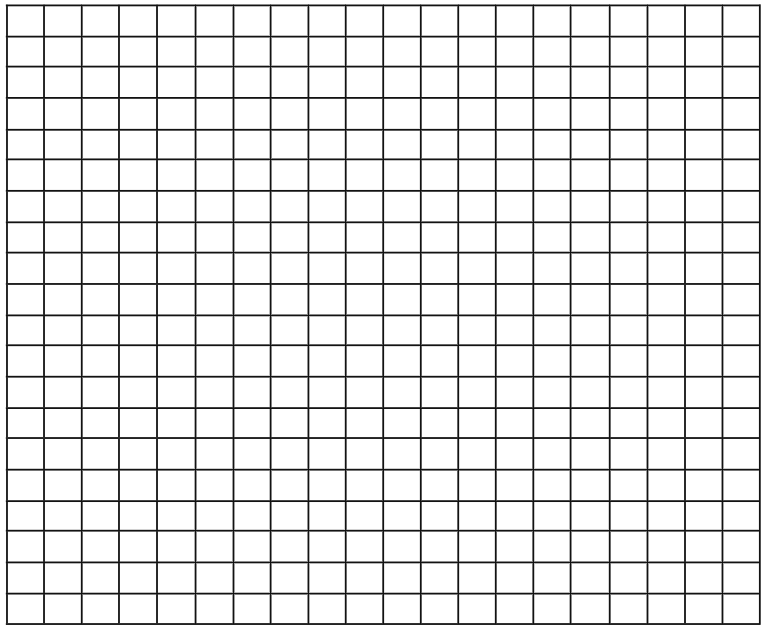
Write a WebGL 1 fragment shader that draws this pattern.

```glsl
precision highp float;

uniform vec2 u_resolution;

const vec2 LATTICE = vec2(512.0, 422.0);  // drawing units across the canvas
const vec2 FIRST_LINE = vec2(4.6, 3.33);
const vec2 PITCH = vec2(25.09, 20.67);
const float CELLS = 20.0;
const float HALF_WIDTH = 0.6;
const float WOBBLE = 0.36;
const vec3 PAPER = vec3(1.0);
const vec3 INK = vec3(0.07);

float hash(float n) {
  return fract(sin(n * 127.1 + 11.7) * 43758.5453);
}

// Rule positions settle on whole lattice steps, so cell sizes vary slightly
float rulePosition(float index, float first, float pitch) {
  return floor(first + pitch * index) + 0.5;
}

// Share of a pixel lying between two edges
float spanCoverage(float x, float low, float high, float pixel) {
  float center = 0.5 * (low + high);
  float halfSpan = 0.5 * (high - low);
  float inside = (halfSpan - abs(x - center)) / pixel + 0.5;
  return clamp(inside, 0.0, min(1.0, 2.0 * halfSpan / pixel));
}

// Nearest rule of one family, nudged a little so its fringe is uneven
float ruleCoverage(float x, float first, float pitch, float pixel, float seed) {
  float index = clamp(floor((x - first) / pitch + 0.5), 0.0, CELLS);
  float nudge = (hash(index + seed) - 0.5) * WOBBLE;
  float center = rulePosition(index, first, pitch) + nudge;
  return spanCoverage(x, center - HALF_WIDTH, center + HALF_WIDTH, pixel);
}

// Limits the rules to the extent of the outer frame
float frameCoverage(float x, float first, float pitch, float pixel) {
  float low = rulePosition(0.0, first, pitch) - HALF_WIDTH;
  float high = rulePosition(CELLS, first, pitch) + HALF_WIDTH;
  return spanCoverage(x, low, high, pixel);
}

void main() {
  vec2 pixel = LATTICE / u_resolution;
  vec2 p = gl_FragCoord.xy * pixel;
  p.y = LATTICE.y - p.y;  // rows run from the top

  float columns = ruleCoverage(p.x, FIRST_LINE.x, PITCH.x, pixel.x, 3.0)
                * frameCoverage(p.y, FIRST_LINE.y, PITCH.y, pixel.y);
  float rows = ruleCoverage(p.y, FIRST_LINE.y, PITCH.y, pixel.y, 57.0)
             * frameCoverage(p.x, FIRST_LINE.x, PITCH.x, pixel.x);

  gl_FragColor = vec4(mix(PAPER, INK, max(columns, rows)), 1.0);
}
```
